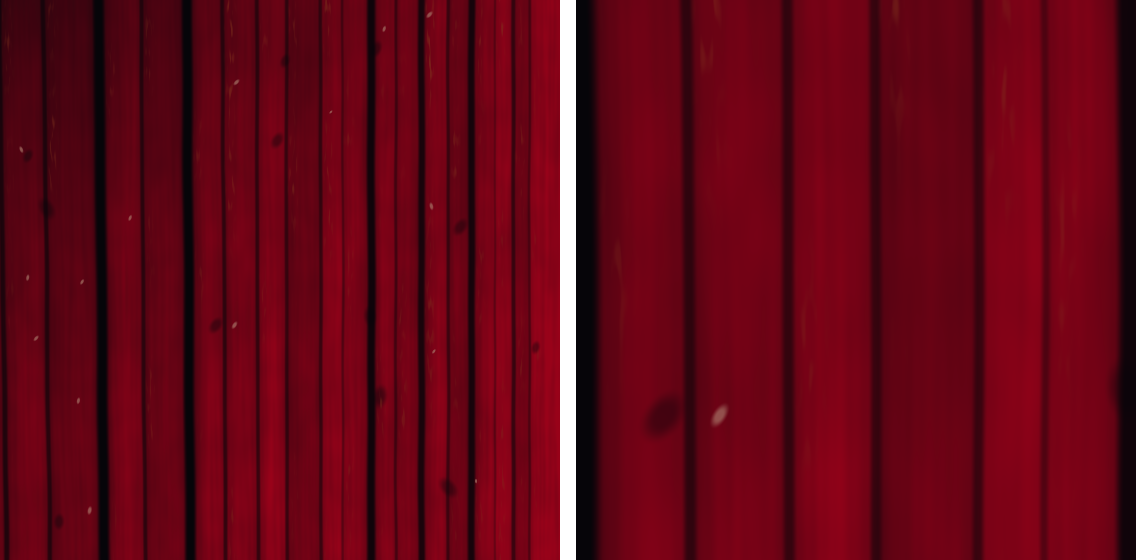
Left: the whole. Right: its middle third, enlarged.
A WebGL 2 fragment shader for this texture:

```glsl
#version 300 es
precision highp float;
// Weathered crimson wooden planks: upright boards, dark uneven seams, worn fibres and flecks.

#define BOARDS 18
#define SEAM_WIDTH 0.0085
#define SEAM_LEAN 0.014
#define GRAIN 0.13
#define MOTTLE 0.16
#define WEAR 0.62
#define FLECK_GRID vec2(11.0, 9.0)
#define FLECK_CHANCE 0.17
#define KNOT_GRID vec2(7.0, 6.0)
#define GAIN 1.05

uniform vec2 u_resolution;
out vec4 fragColor;

const vec3 SHADOW = vec3(0.025, 0.018, 0.035);
const vec3 CRIMSON = vec3(0.51, 0.008, 0.09);
const vec3 BARE_WOOD = vec3(0.50, 0.20, 0.11);
const vec3 PALE_CHIP = vec3(0.66, 0.48, 0.42);

// Left seam of each board: position across, strength.
const vec2 SEAMS[BOARDS] = vec2[BOARDS](
  vec2(0.005, 0.60), vec2(0.083, 0.55), vec2(0.181, 1.00), vec2(0.256, 0.50),
  vec2(0.337, 0.96), vec2(0.400, 0.50), vec2(0.460, 0.48), vec2(0.512, 0.45),
  vec2(0.573, 0.45), vec2(0.612, 0.30), vec2(0.663, 0.84), vec2(0.707, 0.38),
  vec2(0.753, 0.74), vec2(0.800, 0.42), vec2(0.842, 0.76), vec2(0.884, 0.25),
  vec2(0.917, 0.50), vec2(0.946, 0.32));

// Paint brightness of each board.
const float TONES[BOARDS] = float[BOARDS](
  0.85, 0.76, 0.92, 0.80, 0.93, 0.92, 0.99, 0.80, 1.02,
  0.95, 0.97, 0.90, 0.97, 0.82, 0.94, 1.02, 0.88, 1.05);

vec2 hash2(vec2 p) {
  p = vec2(dot(p, vec2(127.1, 311.7)), dot(p, vec2(269.5, 183.3)));
  return fract(sin(p) * 43758.55);
}

float gradientNoise(vec2 p) {
  vec2 i = floor(p), f = fract(p);
  vec2 u = f * f * f * (f * (f * 6.0 - 15.0) + 10.0);
  vec2 e = vec2(0.0, 1.0);
  float a = dot(hash2(i) * 2.0 - 1.0, f);
  float b = dot(hash2(i + e.yx) * 2.0 - 1.0, f - e.yx);
  float c = dot(hash2(i + e.xy) * 2.0 - 1.0, f - e.xy);
  float d = dot(hash2(i + e.yy) * 2.0 - 1.0, f - e.yy);
  return mix(mix(a, b, u.x), mix(c, d, u.x), u.y);
}

// Soft ellipses, at most one per cell, randomly placed and tilted.
float scatter(vec2 p, vec2 grid, float chance, vec2 size, float seed) {
  vec2 cell = floor(p * grid);
  vec2 place = hash2(cell + seed), pick = hash2(cell + seed + 41.0);
  vec2 q = p - (cell + 0.2 + 0.6 * place) / grid;
  float tilt = (pick.y - 0.5) * 1.6;
  q = mat2(cos(tilt), sin(tilt), -sin(tilt), cos(tilt)) * q;
  float r = length(q / (size * (0.6 + 0.6 * place.y)));
  return step(pick.x, chance) * (1.0 - smoothstep(0.3, 1.0, r));
}

void main() {
  vec2 uv = gl_FragCoord.xy / u_resolution;

  // Seams lean outward at the left and wander a little.
  vec2 p = uv;
  p.x += SEAM_LEAN * (uv.y - 0.5) * max(0.0, 1.0 - 1.6 * uv.x);
  p.x += 0.003 * gradientNoise(vec2(uv.x * 9.0, uv.y * 5.0));

  // Boards: tone, cracks, and soft shading beside each crack.
  float tone = 0.8, shade = 1.0, fromSeam = 1.0, board = 0.0;
  for (int i = 0; i < BOARDS; i++) {
    float d = p.x - SEAMS[i].x, strength = SEAMS[i].y;
    float halfWidth = SEAM_WIDTH * strength * strength;
    float crack = 1.0 - smoothstep(halfWidth * 0.5, halfWidth * 1.25 + 0.003, abs(d));
    float reach = d > 0.0 ? 0.010 : 0.006;
    float falloff = exp(-max(abs(d) - halfWidth, 0.0) / reach);
    shade *= (1.0 - min(1.0, strength * 1.05) * crack) * (1.0 - 0.42 * strength * falloff);
    tone = mix(tone, TONES[i], smoothstep(-0.004, 0.004, d));
    if (d > 0.0) { fromSeam = d - halfWidth; board = float(i); }
  }

  // Lengthwise grain, cloudy paint, and a dim upper left corner.
  float grain = gradientNoise(vec2(p.x * 150.0, uv.y * 5.0))
              + gradientNoise(vec2(p.x * 55.0, uv.y * 1.8 + 7.0));
  float mottle = gradientNoise(uv * vec2(14.0, 6.0))
               + 0.5 * gradientNoise(uv * vec2(38.0, 22.0));
  float dim = 0.42 * pow(1.0 - uv.x, 1.5) * uv.y * uv.y;
  float light = GAIN * (0.96 + 0.10 * uv.x - dim - 0.08 * uv.y);
  light *= tone * shade * (1.0 + GRAIN * grain + MOTTLE * mottle);
  light *= 1.0 - 0.4 * scatter(uv, KNOT_GRID, 0.22, vec2(0.014, 0.022), 5.0);
  vec3 color = mix(SHADOW, CRIMSON, clamp(light, 0.0, 1.18));

  // Bare fibres along the left edge of some boards, stronger near the top.
  float edge = exp(-pow((fromSeam - 0.011) / 0.007, 2.0));
  float strands = smoothstep(0.05, 0.45, gradientNoise(vec2(p.x * 210.0, uv.y * 34.0)));
  float patches = smoothstep(-0.1, 0.35, gradientNoise(vec2(board * 3.7, uv.y * 5.0)));
  float worn = edge * strands * patches * mix(0.45, 1.0, uv.y);
  color = mix(color, BARE_WOOD, WEAR * worn * smoothstep(0.1, 0.5, shade));

  // Small pale chips.
  float chips = scatter(uv, FLECK_GRID, FLECK_CHANCE, vec2(0.004, 0.008), 17.0);
  color = mix(color, PALE_CHIP, 0.65 * chips);
  fragColor = vec4(color, 1.0);
}
```
